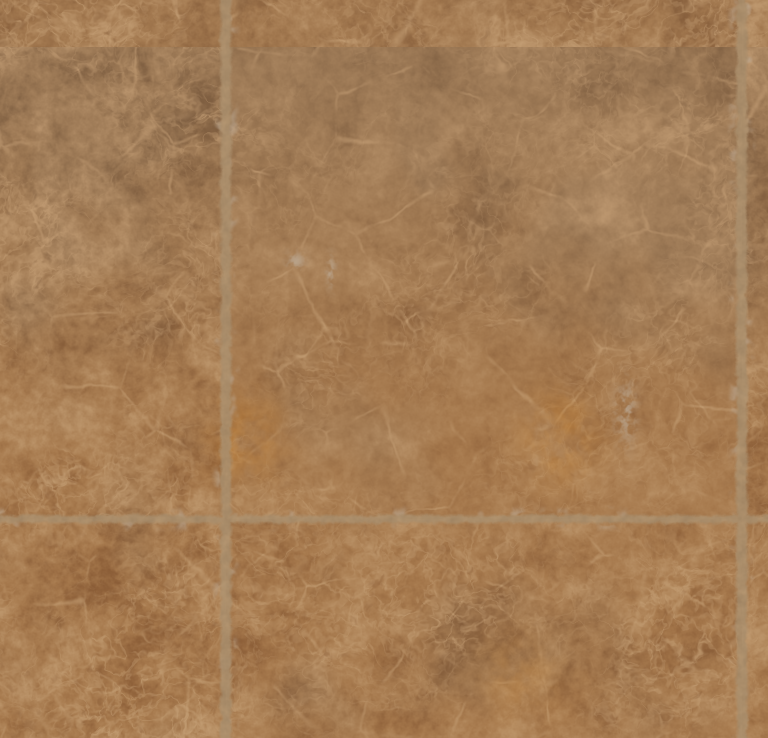
Write a WebGL 2 fragment shader that draws this texture.

```glsl
#version 300 es
precision highp float;

uniform vec2 u_resolution;
out vec4 fragColor;

const vec2 TILE_SIZE = vec2(0.672, 0.615);
const vec2 TILE_CORNER = vec2(0.294, 0.285);

const vec3 UMBER = vec3(0.545, 0.365, 0.215);
const vec3 CARAMEL = vec3(0.652, 0.474, 0.300);
const vec3 CREAM = vec3(0.765, 0.620, 0.455);
const vec3 GREIGE = vec3(0.640, 0.515, 0.385);
const vec3 AMBER = vec3(0.780, 0.510, 0.190);
const vec3 CHALK = vec3(0.735, 0.665, 0.585);
const vec3 GROUT = vec3(0.665, 0.555, 0.420);

vec2 hash2(vec2 p) {
  vec3 q = fract(p.xyx * vec3(0.1031, 0.1030, 0.0973));
  q += dot(q, q.yzx + 33.33);
  return fract((q.xx + q.yz) * q.zy);
}

float corner(vec2 cell, vec2 offset) {
  return dot(hash2(cell) * 2.0 - 1.0, offset);
}

// Gradient noise centred on zero
float noise(vec2 p) {
  vec2 i = floor(p), f = fract(p);
  vec2 u = f * f * f * (f * (f * 6.0 - 15.0) + 10.0);
  vec2 e = vec2(1.0, 0.0);
  float low = mix(corner(i, f), corner(i + e.xy, f - e.xy), u.x);
  float high = mix(corner(i + e.yx, f - e.yx), corner(i + e.xx, f - e.xx), u.x);
  return mix(low, high, u.y);
}

float fbm(vec2 p, int octaves) {
  float sum = 0.0, amplitude = 0.6;
  for (int i = 0; i < octaves; i++) {
    sum += amplitude * noise(p);
    p = mat2(1.6, 1.2, -1.2, 1.6) * p + 17.3;
    amplitude *= 0.58;
  }
  return sum;
}

// Thin line along the zero crossings of a noise field
float vein(vec2 p, float width) {
  return 1.0 - smoothstep(0.0, width, abs(fbm(p, 4)));
}

// Thin line along the borders of irregular cells
float crack(vec2 p, float width) {
  vec2 i = floor(p), f = fract(p);
  float nearest = 8.0, second = 8.0;
  for (int k = 0; k < 9; k++) {
    vec2 g = vec2(k % 3, k / 3) - 1.0;
    float d = length(g + hash2(i + g) - f);
    second = min(second, max(nearest, d));
    nearest = min(nearest, d);
  }
  return 1.0 - smoothstep(0.0, width, second - nearest);
}

float blob(vec2 p, vec2 centre, vec2 radius) {
  vec2 d = (p - centre) / radius;
  return exp(-dot(d, d));
}

vec3 marble(vec2 p, vec2 tile) {
  vec2 seed = hash2(tile + 41.0);
  float lively = tile == vec2(0.0) ? 0.72 : 0.95 + 0.2 * seed.x;
  vec2 q = p + seed * 23.0;
  vec2 warp = vec2(fbm(q * 9.0, 5), fbm(q * 9.0 + 31.7, 5));
  vec2 bent = q + 0.035 * warp;
  vec2 slanted = mat2(0.8, -0.7, 0.6, 1.2) * bent;

  // Broad clouds, mottling and fine grain
  float cloud = fbm(slanted * 5.0, 4);
  float mottle = fbm(bent * 24.0 + 3.0, 4);
  float grain = fbm(q * 85.0, 3);
  float tone = lively * (0.85 * cloud + 0.60 * mottle + 0.42 * grain);
  vec3 color = mix(CARAMEL, UMBER, smoothstep(-0.08, 0.55, -tone));
  color = mix(color, CREAM, 0.80 * smoothstep(-0.08, 0.60, tone));

  // Veins gathered in patches, with straighter broken hairlines
  float patches = smoothstep(-0.25, 0.25, fbm(q * 5.0 + 9.0, 4));
  float veins = 0.34 * vein(slanted * 13.0, 0.075) + 0.34 * vein(bent * 27.0, 0.085);
  float broken = smoothstep(-0.12, 0.25, fbm(q * 18.0 + 5.0, 3));
  float hairlines = 0.50 * crack((q + 0.02 * warp) * 9.0, 0.055)
                  + 0.42 * crack((q + 0.03 * warp) * 21.0, 0.11) * patches;
  color = mix(color, CREAM, min(veins * patches * lively, 0.75));
  color = mix(color, CREAM, min(hairlines * broken, 0.75));
  float pits = smoothstep(0.12, 0.42, -fbm(bent * 52.0, 3)) * patches;
  return mix(color, UMBER, 0.45 * pits * lively);
}

void main() {
  vec2 p = gl_FragCoord.xy / u_resolution.x;
  float pixel = 1.0 / u_resolution.x;
  vec2 grid = (p - TILE_CORNER) / TILE_SIZE;
  vec2 tile = floor(grid);
  vec3 color = marble(p, tile);

  // Greyer toward the top of the middle row, amber stains near its foot
  float greying = smoothstep(0.34, 0.90, p.y) * (tile.y == 0.0 ? 1.0 : 0.35);
  greying += 0.5 * smoothstep(0.0, 0.35, fbm(p * 4.0 + 2.0, 3));
  vec3 grey = GREIGE * (dot(color, vec3(0.333)) / dot(GREIGE, vec3(0.333)));
  color = mix(color, grey, 0.62 * min(greying, 1.0));
  float stain = blob(p, vec2(0.32, 0.39), vec2(0.045, 0.05))
              + blob(p, vec2(0.73, 0.39), vec2(0.045, 0.055))
              + 0.5 * blob(p, vec2(0.68, 0.08), vec2(0.06, 0.05));
  color = mix(color, AMBER, 0.48 * stain * smoothstep(-0.35, 0.30, fbm(p * 22.0, 4)));

  // Small chalky chips
  float chips = blob(p, vec2(0.431, 0.607), vec2(0.007, 0.020))
              + blob(p, vec2(0.385, 0.620), vec2(0.012, 0.014))
              + blob(p, vec2(0.815, 0.425), vec2(0.014, 0.040));
  color = mix(color, CHALK, 0.75 * chips * smoothstep(-0.15, 0.18, fbm(p * 65.0, 3)));

  // Ragged grout: every column joint, one row joint
  float ragged = 0.006 * fbm(p * 60.0, 4);
  float column = abs(fract(grid.x + 0.5) - 0.5) * TILE_SIZE.x - 0.0068;
  float row = abs(p.y - TILE_CORNER.y) - 0.0050;
  float joint = min(column, row) + ragged;
  float soft = max(0.0030, pixel);
  float spill = smoothstep(0.014, 0.0, joint) * smoothstep(0.10, 0.32, fbm(p * 28.0, 3));
  color = mix(color, CHALK, 0.6 * spill);
  vec3 mortar = GROUT * (1.0 + 0.14 * fbm(p * 60.0 + 7.0, 3));
  color = mix(color, mortar, 0.92 - 0.92 * smoothstep(-soft, soft, joint));
  fragColor = vec4(color, 1.0);
}
```
